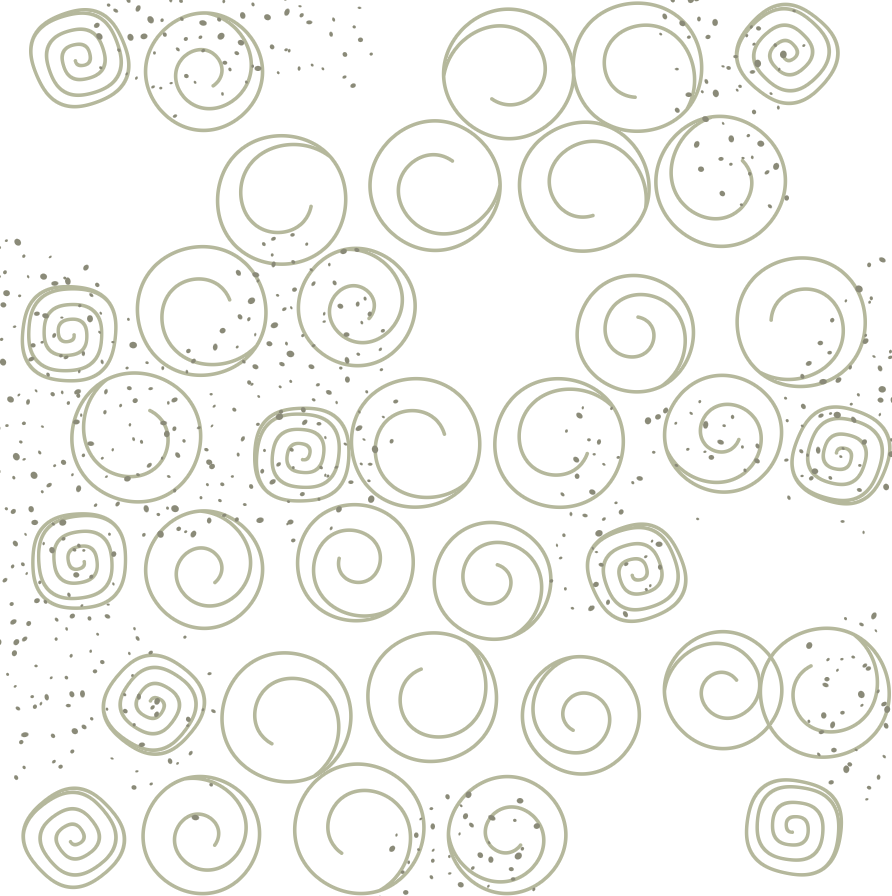
This pattern is drawn by a Shadertoy shader. Its source:

```glsl
#define SPIRAL_CELL vec2(0.160, 0.143)
#define SPIRAL_JITTER 0.034
#define SPIRAL_SKIP 0.17
#define LINE_WIDTH 0.0040
#define DOT_CELL 0.0215
#define DOT_RADIUS vec2(0.0017, 0.0043)
#define CLUSTER_SCALE 6.5
#define CLUSTER_LEVEL 0.50
#define PAPER vec3(1.0)
#define LINE_COLOR vec3(0.71, 0.72, 0.61)
#define DOT_COLOR vec3(0.54, 0.54, 0.47)

const float TAU = 6.2831853;

vec2 hash2(vec2 p) {
    vec3 q = fract(p.xyx * vec3(0.1031, 0.1030, 0.0973));
    q += dot(q, q.yzx + 33.33);
    return fract((q.xx + q.yz) * q.zy);
}

float valueNoise(vec2 p) {
    vec2 i = floor(p), f = fract(p);
    f = f * f * (3.0 - 2.0 * f);
    float low = mix(hash2(i).x, hash2(i + vec2(1, 0)).x, f.x);
    float high = mix(hash2(i + vec2(0, 1)).x, hash2(i + vec2(1, 1)).x, f.x);
    return mix(low, high, f.y);
}

mat2 rotation(float a) {
    return mat2(cos(a), sin(a), -sin(a), cos(a));
}

float wobbleScale(float a, float wobble) {
    return 1.0 + wobble * (cos(4.0 * a) + 0.4 * sin(2.0 * a + 1.0));
}

// Closed ring with an arm that leaves it and winds inward
float spiralDistance(vec2 p, float radius, float turns, float inner, float bend, float wobble) {
    float a = atan(p.y, p.x);
    if (a < 0.0) a += TAU;
    float r = length(p) / wobbleScale(a, wobble);
    float d = abs(r - radius);
    for (int k = 0; k < 4; k++) {
        float t = (a / TAU + float(k)) / turns;
        if (t > 1.0) break;
        float arm = radius * mix(inner, 1.0, pow(1.0 - t, bend));
        float slope = radius * (1.0 - inner) * bend * pow(1.0 - t, bend - 1.0) / (turns * TAU);
        d = min(d, abs(r - arm) * inversesqrt(1.0 + slope * slope / (arm * arm)));
    }
    // Round cap on the free end
    float e = turns * TAU;
    vec2 tip = radius * inner * wobbleScale(e, wobble) * vec2(cos(e), sin(e));
    return min(d, length(p - tip));
}

// Staggered rows of three spiral kinds, kept inside the canvas
float spirals(vec2 p, vec2 canvas) {
    float d = 1.0;
    float baseRow = floor(p.y / SPIRAL_CELL.y);
    for (int j = -1; j <= 1; j++) {
        float row = baseRow + float(j);
        float shift = 0.5 * mod(row, 2.0);
        float baseColumn = floor(p.x / SPIRAL_CELL.x - shift);
        for (int i = -1; i <= 1; i++) {
            vec2 id = vec2(baseColumn + float(i), row);
            vec2 pick = hash2(id + 17.0), turn = hash2(id + 71.0);
            if (pick.y < SPIRAL_SKIP) continue;
            bool large = pick.x < 0.30, small = pick.x > 0.68;
            float radius = large ? 0.072 : small ? 0.054 : 0.065;
            vec2 center = (id + vec2(0.5 + shift, 0.5)) * SPIRAL_CELL;
            center += (hash2(id + 43.0) - 0.5) * SPIRAL_JITTER;
            vec2 kept = clamp(center, vec2(radius + 0.003), canvas - radius - 0.003);
            if (distance(center, kept) > 0.035) continue;
            vec2 q = rotation(turn.x * TAU) * (p - kept);
            if (turn.y < 0.5) q.y = -q.y;
            float turns = large ? 0.85 : small ? 2.85 : 1.4;
            float inner = large ? 0.47 : small ? 0.11 : 0.29;
            float bend = large ? 2.0 : small ? 1.1 : 1.75;
            float wobble = small ? 0.035 : 0.006;
            d = min(d, spiralDistance(q, radius, turns, inner, bend, wobble));
        }
    }
    return d - 0.5 * LINE_WIDTH;
}

// Small tilted ellipses gathered in drifting clusters
float dots(vec2 p) {
    float d = 1.0;
    vec2 base = floor(p / DOT_CELL);
    for (int j = -1; j <= 1; j++)
    for (int i = -1; i <= 1; i++) {
        vec2 id = base + vec2(i, j);
        vec2 center = (id + hash2(id + 5.0)) * DOT_CELL;
        vec2 pick = hash2(id + 131.0), shape = hash2(id + 211.0);
        float density = valueNoise(center * CLUSTER_SCALE + 3.7);
        if (density + 0.16 * (pick.x - 0.5) < CLUSTER_LEVEL || pick.y < 0.12) continue;
        float size = mix(DOT_RADIUS.x, DOT_RADIUS.y, shape.x * shape.x);
        vec2 radii = size * vec2(1.0, mix(0.65, 0.9, shape.y));
        vec2 q = rotation(pick.y * 41.0) * (p - center);
        d = min(d, (length(q / radii) - 1.0) * radii.y);
    }
    return d;
}

void mainImage(out vec4 fragColor, in vec2 fragCoord) {
    vec2 p = fragCoord / iResolution.y;
    float pixel = 1.0 / iResolution.y;
    vec2 canvas = vec2(iResolution.x / iResolution.y, 1.0);
    vec3 color = mix(PAPER, LINE_COLOR, clamp(0.5 - spirals(p, canvas) / pixel, 0.0, 1.0));
    color = mix(color, DOT_COLOR, clamp(0.5 - dots(p) / pixel, 0.0, 1.0));
    fragColor = vec4(color, 1.0);
}
```
